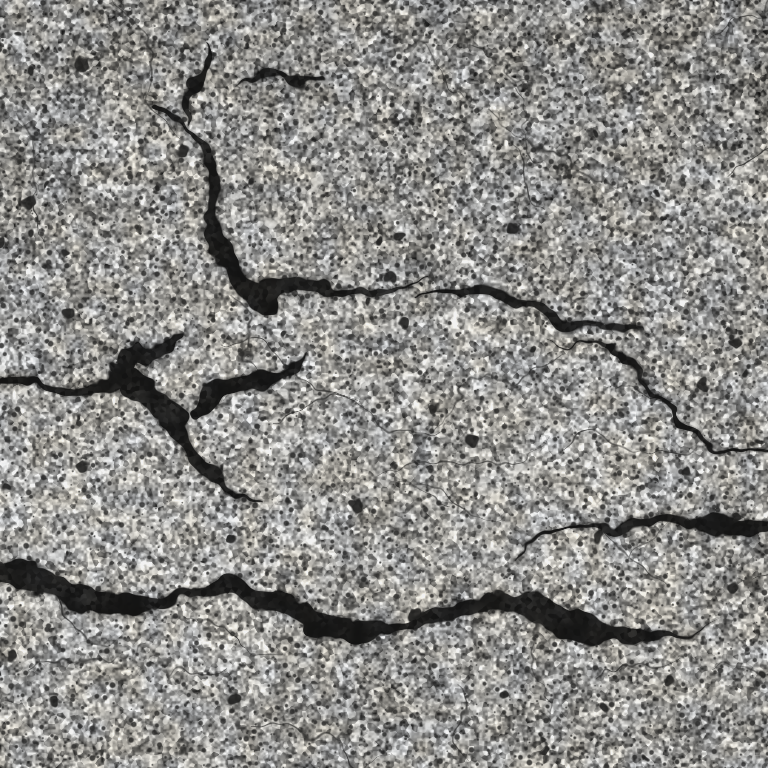
A WebGL 2 fragment shader for this texture:

```glsl
#version 300 es
precision highp float;

#define GRAIN_SCALE 175.0
#define GRAIN_CONTRAST 0.48
#define DUST_CONTRAST 0.42
#define STONE_TONE 0.615
#define PORE_SCALE 76.0
#define PIT_SCALE 24.0
#define FLECK_SCALE 34.0
#define HAIRLINES 30
#define HAIR_WIDTH 0.0013
#define WANDER 0.036
#define BEND 0.07
#define CRACK_TONE 0.075

uniform vec2 u_resolution;
out vec4 fragColor;

vec2 hash2(vec2 p) {
    vec3 q = fract(p.xyx * vec3(0.1031, 0.1030, 0.0973));
    q += dot(q, q.yzx + 33.33);
    return fract((q.xx + q.yz) * q.zy);
}

vec2 noise2(vec2 p) {
    vec2 i = floor(p), f = fract(p);
    f = f * f * (3.0 - 2.0 * f);
    return mix(mix(hash2(i), hash2(i + vec2(1, 0)), f.x),
               mix(hash2(i + vec2(0, 1)), hash2(i + vec2(1, 1)), f.x), f.y);
}

// Cellular grains: each cell has its own shade, softly blended at the seams
float grains(vec2 p) {
    vec2 cell = floor(p);
    float shade = 0.0, total = 0.0;
    for (int y = -1; y <= 1; y++)
    for (int x = -1; x <= 1; x++) {
        vec2 id = cell + vec2(x, y);
        vec2 d = id + hash2(id) - p;
        float weight = exp(-11.0 * dot(d, d));
        shade += weight * hash2(id + 57.0).x;
        total += weight;
    }
    return shade / total;
}

// Scattered round spots; radii are fractions of a cell
float spots(vec2 p, float share, float rMin, float rMax, float soft) {
    vec2 cell = floor(p);
    float cover = 0.0;
    for (int y = -1; y <= 1; y++)
    for (int x = -1; x <= 1; x++) {
        vec2 id = cell + vec2(x, y);
        vec2 h = hash2(id + 113.0);
        float r = mix(rMin, rMax, h.y * h.y);
        float d = length(id + hash2(id) - p) - r;
        cover = max(cover, step(h.x, share) * (1.0 - smoothstep(-soft, soft, d)));
    }
    return cover;
}

// Signed distance to a bent crack; w holds start, middle and end half widths
float crack(vec2 p, vec2 a, vec2 b, vec3 w) {
    vec2 ab = b - a;
    float t = clamp(dot(p - a, ab) / dot(ab, ab), 0.0, 1.0);
    vec2 spine = a + ab * t + vec2(-ab.y, ab.x) * BEND * sin(6.2832 * t);
    float width = mix(mix(w.x, w.y, t), mix(w.y, w.z, t), t);
    return length(p - spine) - width * (0.85 + 0.25 * sin(t * 19.0 + a.x * 40.0));
}

// Long fissure crossing the lower part
float fissure(vec2 p) {
    float spine = 0.238 - 0.072 * p.x + 0.019 * cos(18.5 * (p.x - 0.63));
    float width = 0.0125 + 0.005 * sin(p.x * 19.0 + 0.3) + 0.003 * sin(p.x * 47.0);
    width *= 1.0 - smoothstep(0.72, 0.97, p.x);
    return abs(p.y - spine) - width + 0.004 * smoothstep(0.9, 0.97, p.x);
}

float branches(vec2 p) {
    float d = crack(p, vec2(0.20, 0.86), vec2(0.34, 0.62), vec3(0.004, 0.007, 0.022));
    d = min(d, crack(p, vec2(0.33, 0.62), vec2(0.56, 0.64), vec3(0.021, 0.006, 0.001)));
    d = min(d, crack(p, vec2(0.25, 0.585), vec2(0.16, 0.52), vec3(0.006, 0.017, 0.017)));
    d = min(d, crack(p, vec2(0.16, 0.52), vec2(0.33, 0.36), vec3(0.018, 0.020, 0.002)));
    d = min(d, crack(p, vec2(0.16, 0.515), vec2(-0.03, 0.50), vec3(0.012, 0.004, 0.007)));
    d = min(d, crack(p, vec2(0.26, 0.475), vec2(0.40, 0.54), vec3(0.016, 0.015, 0.001)));
    d = min(d, crack(p, vec2(0.54, 0.61), vec2(0.82, 0.575), vec3(0.001, 0.017, 0.001)));
    d = min(d, crack(p, vec2(0.70, 0.54), vec2(1.02, 0.42), vec3(0.000, 0.010, 0.001)));
    d = min(d, crack(p, vec2(1.03, 0.36), vec2(0.67, 0.27), vec3(0.014, 0.006, 0.001)));
    d = min(d, crack(p, vec2(0.27, 0.94), vec2(0.24, 0.84), vec3(0.002, 0.012, 0.003)));
    return min(d, crack(p, vec2(0.31, 0.89), vec2(0.43, 0.91), vec3(0.000, 0.012, 0.003)));
}

float hairlines(vec2 p) {
    float d = 1.0;
    for (int i = 0; i < HAIRLINES; i++) {
        vec2 start = hash2(vec2(i, 7)), h = hash2(vec2(i, 31));
        float angle = -0.4 + 1.9 * (h.x - 0.5);
        vec2 end = start + (0.07 + 0.17 * h.y) * vec2(cos(angle), sin(angle));
        d = min(d, crack(p, start, end, HAIR_WIDTH * vec3(0.4, 1.8, 0.2)));
    }
    return d;
}

void main() {
    vec2 p = gl_FragCoord.xy / u_resolution.y;
    float edge = max(0.9 / u_resolution.y, 0.0013);

    // Stone: broad stains, grains and fine dust
    float stain = noise2(p * 4.0).x * 0.6 + noise2(p * 13.0).y * 0.4 - 0.5;
    float grain = grains(p * GRAIN_SCALE);
    float dust = noise2(p * 270.0).x;
    float tone = STONE_TONE + 0.13 * stain - 0.07 * smoothstep(0.4, 1.0, p.y);
    tone += GRAIN_CONTRAST * (grain - 0.5) + DUST_CONTRAST * (dust - 0.5);
    tone += 0.16 * (noise2(p * 70.0).y - 0.5);

    // Pale flecks, dark pores and larger pits
    vec2 rough = p + 0.008 * (noise2(p * 110.0) - 0.5);
    tone = mix(tone, 0.86, 0.75 * spots(rough * FLECK_SCALE, 0.12, 0.05, 0.22, 0.06));
    tone = mix(tone, 0.17, 0.85 * spots(p * PORE_SCALE, 0.6, 0.06, 0.28, 0.10));
    tone = mix(tone, 0.13, 0.9 * spots(rough * PIT_SCALE, 0.16, 0.06, 0.21, 0.04));

    // Cracks follow a ragged, wandering path
    vec2 q = p + WANDER * (noise2(p * 9.0) - 0.5) + 0.018 * (noise2(p * 30.0) - 0.5);
    q += 0.008 * (noise2(p * 85.0) - 0.5);
    float hair = 1.0 - smoothstep(-edge, edge, hairlines(q));
    tone = mix(tone, 0.17, hair * (0.4 + 0.5 * noise2(p * 24.0).x));
    float gap = min(fissure(q), branches(q));
    tone *= 1.0 - 0.22 * (1.0 - smoothstep(0.0, 0.006, gap));
    float rubble = CRACK_TONE + 0.13 * grain * noise2(p * 45.0).x;
    tone = mix(tone, rubble, 1.0 - smoothstep(-edge, edge, gap));

    vec3 tint = mix(vec3(1.02, 1.0, 0.95), vec3(0.99, 1.0, 1.01), noise2(p * 40.0).y);
    fragColor = vec4(clamp(tone * tint, 0.03, 0.95), 1.0);
}
```
